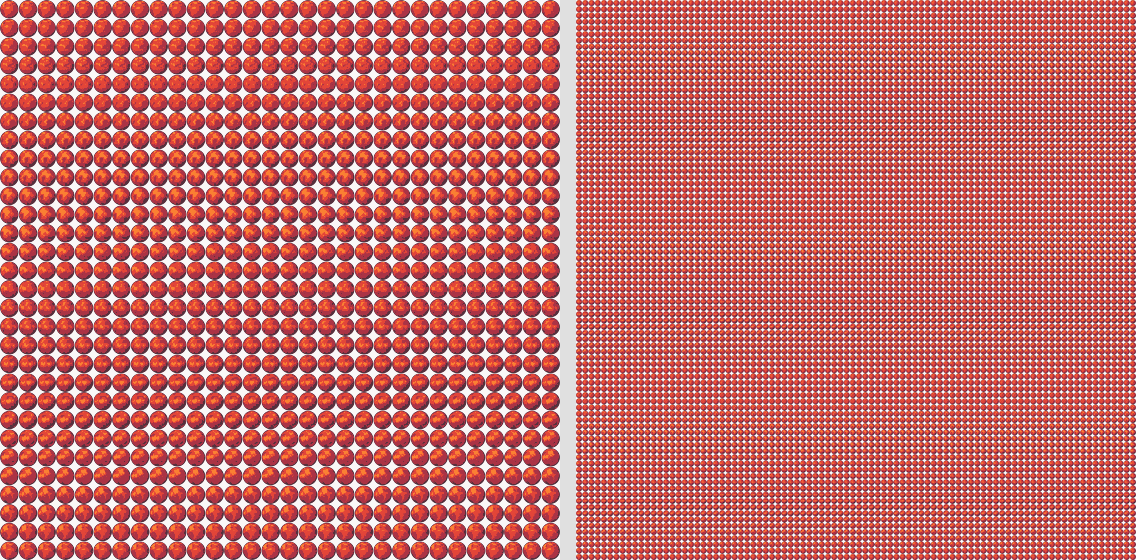
Left, the tile; right, the same tile 3 across and 3 down.
Reproduce this pattern procedurally as a three.js fragment shader.

```glsl
// Grid of small mottled red planets on white, each turned slightly further than the last.
varying vec2 vUv;

const float COUNT = 30.0;          // planets across and down
const float RADIUS = 0.492;        // in cell units
const float OUTLINE = 0.022;       // dark rim width, in cell units
const float EDGE = 0.028;          // half-width of shape smoothing, in cell units
const float TONE_EDGE = 0.045;     // half-width of smoothing between tones
const float MOTTLE = 1.2;          // strength of the surface patches
const float PATCH_SCALE = 2.5;     // patches per planet radius
const float TURN = 6.2831853;
const vec3 LIGHT = vec3(-0.30, 0.45, 0.84);
const vec3 TONE_LIMITS = vec3(0.10, 0.64, 0.93);

const vec3 PAPER = vec3(0.98, 0.97, 0.97);
const vec3 SHADOW = vec3(0.34, 0.19, 0.24);
const vec3 CRIMSON = vec3(0.67, 0.20, 0.27);
const vec3 RED = vec3(0.89, 0.27, 0.22);
const vec3 ORANGE = vec3(0.98, 0.50, 0.20);

float hash(vec3 p) {
  p = fract(p * vec3(0.1031, 0.1030, 0.0973));
  p += dot(p, p.yxz + 33.33);
  return fract((p.x + p.y) * p.z);
}

float valueNoise(vec3 p) {
  vec3 i = floor(p);
  vec3 f = fract(p);
  f = f * f * (3.0 - 2.0 * f);
  vec2 o = vec2(0.0, 1.0);
  vec4 nearFar = mix(
    vec4(hash(i), hash(i + o.xyx), hash(i + o.xxy), hash(i + o.xyy)),
    vec4(hash(i + o.yxx), hash(i + o.yyx), hash(i + o.yxy), hash(i + o.yyy)), f.x);
  vec2 column = mix(nearFar.xz, nearFar.yw, f.y);
  return mix(column.x, column.y, f.z);
}

// Two octaves of patches fixed to the planet's surface.
float surface(vec3 p) {
  p = p * PATCH_SCALE + 20.0;
  return 0.62 * valueNoise(p) + 0.38 * valueNoise(p * 2.1 + 7.3);
}

vec3 spinY(vec3 p, float angle) {
  float c = cos(angle);
  float s = sin(angle);
  return vec3(c * p.x + s * p.z, p.y, c * p.z - s * p.x);
}

// Four flat tones from shadow to highlight.
vec3 palette(float tone) {
  vec3 steps = smoothstep(TONE_LIMITS - TONE_EDGE, TONE_LIMITS + TONE_EDGE, vec3(tone));
  vec3 color = mix(SHADOW, CRIMSON, steps.x);
  color = mix(color, RED, steps.y);
  return mix(color, ORANGE, steps.z);
}

void main() {
  vec2 grid = vUv * COUNT;
  vec2 cell = mod(floor(grid), COUNT);
  vec2 local = fract(grid) - 0.5;
  float dist = length(local);

  // Sphere normal, then one full turn over all cells, row by row from the top.
  vec2 disc = local / RADIUS;
  vec3 normal = vec3(disc, sqrt(max(0.0, 1.0 - dot(disc, disc))));
  float frame = cell.x + COUNT * (COUNT - 1.0 - cell.y);
  vec3 ground = spinY(normal, TURN * frame / (COUNT * COUNT));

  // Light and patches together choose the tone.
  float tone = dot(normal, normalize(LIGHT)) + MOTTLE * (surface(ground) - 0.5);
  vec3 color = palette(tone);

  // Dark rim and paper.
  float rim = smoothstep(-EDGE, EDGE, dist - RADIUS + OUTLINE);
  color = mix(color, SHADOW, rim);
  color = mix(color, PAPER, smoothstep(-EDGE, EDGE, dist - RADIUS));

  gl_FragColor = vec4(color, 1.0);
}
```
